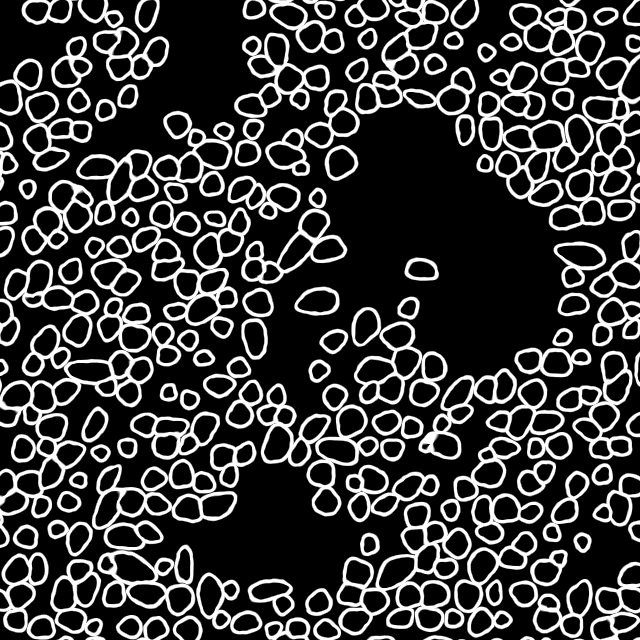
Reproduce this pattern procedurally as a three.js fragment shader.

```glsl
// Clustered rounded grains drawn as white outlines on black.
// Grains sit on a jittered brick grid, thinned by noise to leave voids;
// overlapping neighbours are split along one shared wall.
#define GRID 22.0          // grain sites across the canvas
#define JITTER 0.62        // site scatter, in grid cells
#define LINE_WIDTH 0.0057  // outline thickness
#define EDGE 0.0019        // width of the soft line edge
#define MIN_RADIUS 0.0105  // short half axis, smallest
#define MAX_RADIUS 0.0215  // short half axis, largest
#define VOID_SCALE 6.5     // frequency of the empty regions
#define VOID_LEVEL 0.37    // higher leaves more empty space
#define ROUGHNESS 0.0016   // fine unevenness of the outlines

varying vec2 vUv;

vec3 hash3(vec2 p) {
  vec3 q = fract(p.xyx * vec3(0.1031, 0.1030, 0.0973));
  q += dot(q, q.yxz + 33.33);
  return fract((q.xxy + q.yzz) * q.zyx);
}

// Smooth value noise with two independent channels
vec2 noise2(vec2 p) {
  vec2 i = floor(p);
  vec2 f = fract(p);
  f = f * f * (3.0 - 2.0 * f);
  vec2 low = mix(hash3(i).xy, hash3(i + vec2(1.0, 0.0)).xy, f.x);
  vec2 high = mix(hash3(i + vec2(0.0, 1.0)).xy, hash3(i + 1.0).xy, f.x);
  return mix(low, high, f.y);
}

// Approximate signed distance to an ellipse with a lobed, uneven rim
float grainDistance(vec2 p, vec2 radii, vec3 phase) {
  vec2 q = p / radii;
  float k = max(length(q), 0.001);
  float a = atan(q.y, q.x);
  vec3 lobes = cos(vec3(2.0, 3.0, 4.0) * a + 6.2832 * phase);
  float rim = 1.0 + dot(lobes, vec3(0.04, 0.065, 0.035));
  return (k - rim) * k / max(length(q / radii), 0.001);
}

// Distance to the grain at one site, or a large value if the site is empty
float siteDistance(vec2 p, vec2 site, float shift) {
  vec3 place = hash3(site + 17.0);
  vec3 form = hash3(site + 71.0);
  vec2 center = site + vec2(shift, 0.0) + 0.5 + JITTER * (place.xy - 0.5);
  center /= GRID;

  float density = noise2(center * VOID_SCALE + 40.0).x;
  float margin = density + 0.3 * (place.z - 0.5) - VOID_LEVEL;
  if (margin < 0.0) return 1.0;

  // Grains at the rim of a cluster have room to grow long
  float room = 1.0 - smoothstep(0.02, 0.1, margin);
  float radius = mix(MIN_RADIUS, MAX_RADIUS, form.x);
  float stretch = 1.05 + 0.6 * form.y * form.y + 0.8 * room * form.y;
  float angle = mix(-0.4, 1.7, form.z);
  vec2 axis = vec2(cos(angle), sin(angle));
  vec2 d = p - center;
  vec2 local = vec2(dot(d, axis), dot(d, vec2(-axis.y, axis.x)));
  return grainDistance(local, radius * vec2(stretch, 1.0), hash3(site + 133.0));
}

void main() {
  vec2 p = vUv + ROUGHNESS * (noise2(vUv * 140.0) - 0.5);

  // Nearest and second nearest grain
  float nearest = 1.0;
  float second = 1.0;
  float baseRow = floor(p.y * GRID);
  for (int j = -2; j <= 2; j++) {
    float row = baseRow + float(j);
    float shift = 0.5 * mod(row, 2.0);
    float baseColumn = floor(p.x * GRID - shift);
    for (int i = -2; i <= 2; i++) {
      float d = siteDistance(p, vec2(baseColumn + float(i), row), shift);
      second = min(second, max(nearest, d));
      nearest = min(nearest, d);
    }
  }

  // Outer rims, plus the wall midway between overlapping grains
  float wall = abs(max(nearest, 0.5 * (nearest - second)));
  float ink = clamp(0.5 + (0.5 * LINE_WIDTH - wall) / EDGE, 0.0, 1.0);
  gl_FragColor = vec4(vec3(ink), 1.0);
}
```
